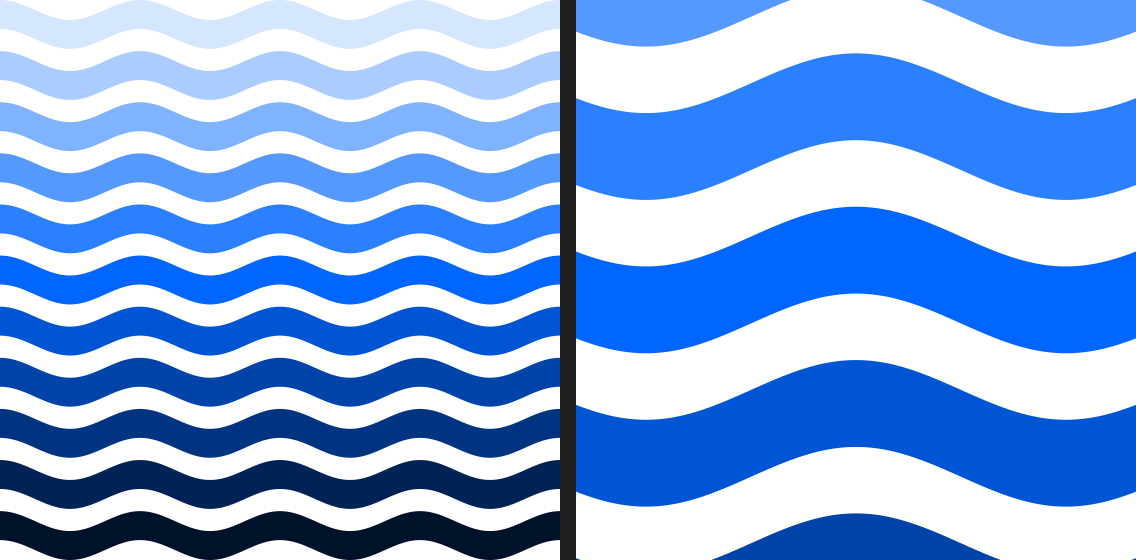
Left, the full canvas; right, a detail of the centre.
A three.js fragment shader for this pattern:

```glsl
// Eleven wavy horizontal bands on white, running from pale blue at the top to near-black navy at the bottom.
varying vec2 vUv;

const float TAU = 6.2831853;

// Tints toward white above the middle band, shades toward black below it.
vec3 bandColor(float row) {
  vec3 blue = vec3(0.0, 0.4, 1.0);
  float offset = (row - 5.0) / 6.0;
  return offset > 0.0 ? mix(blue, vec3(1.0), offset) : blue * (1.0 + offset);
}

void main() {
  float amplitude = 0.01777;
  float halfWidth = 0.02585;
  float margin = amplitude + halfWidth;
  float pitch = (1.0 - 2.0 * margin) / 10.0;

  // Straighten the waves, four crests across, then pick the nearest band.
  float phase = 4.0 * TAU * vUv.x;
  float height = vUv.y - amplitude * cos(phase) - margin;
  float row = clamp(floor(height / pitch + 0.5), 0.0, 10.0);

  // Distance to the band edge, corrected for the slope of the wave.
  float slope = 4.0 * TAU * amplitude * sin(phase);
  float edge = (abs(height - row * pitch) - halfWidth) / sqrt(1.0 + slope * slope);
  float coverage = clamp(0.5 - edge / fwidth(vUv.y), 0.0, 1.0);

  gl_FragColor = vec4(mix(vec3(1.0), bandColor(row), coverage), 1.0);
}
```
